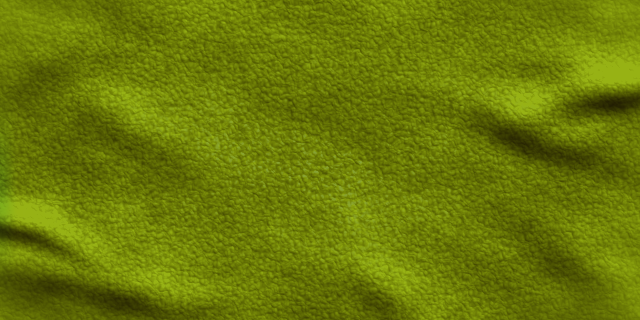
Give the GLSL for this texture, as a WebGL 2 fragment shader.

```glsl
#version 300 es
precision highp float;
// Rumpled yellow-green fleece: nubbly pile over soft diagonal folds.

uniform vec2 u_resolution;
out vec4 outColor;

const vec3 SHADOW = vec3(0.19, 0.19, 0.0);
const vec3 LIT = vec3(0.55, 0.645, 0.0);
const vec3 SHEEN = vec3(0.53, 0.64, 0.24);
const vec3 COOL = vec3(0.18, 0.46, 0.12);
const vec2 LIGHT_DIR = vec2(0.45, 0.89);
const float BASE_TONE = 0.69;
const float NUB_DENSITY = 66.0;
const float FINE_DENSITY = 112.0;
const float NUB_BLEND = 8.0;
const float NUB_TILT = 0.44;
const float FINE_TILT = 0.28;
const float NUB_CREASE = 0.26;
const float CLUMP_AMOUNT = 0.15;
const float BROAD_AMOUNT = 0.32;
const float RIDGE_AMOUNT = 0.60;

// Folds: centre x, centre y, angle, half length; then width, strength.
const int FOLD_COUNT = 9;
const vec4 FOLD_PLACE[FOLD_COUNT] = vec4[](
  vec4(1.92, 0.675, 0.22, 0.24), vec4(1.64, 0.570, -0.38, 0.28),
  vec4(0.05, 0.25, -0.36, 0.19), vec4(0.25, 0.075, -0.12, 0.38),
  vec4(0.16, 0.75, 0.50, 0.20), vec4(1.18, 0.05, -0.75, 0.17),
  vec4(1.80, 0.13, -0.70, 0.22), vec4(0.38, 0.57, -0.60, 0.25),
  vec4(1.65, 0.76, -0.10, 0.22));
const vec2 FOLD_SHAPE[FOLD_COUNT] = vec2[](
  vec2(0.044, 0.85), vec2(0.044, 0.55), vec2(0.036, 0.95),
  vec2(0.044, 0.60), vec2(0.055, 0.28), vec2(0.056, 0.38),
  vec2(0.062, 0.36), vec2(0.056, 0.24), vec2(0.042, 0.28));

vec2 hash2(vec2 p) {
  vec3 q = fract(p.xyx * vec3(0.1031, 0.1030, 0.0973));
  q += dot(q, q.yzx + 33.33);
  return fract((q.xx + q.yz) * q.zy);
}

float cornerSlope(vec2 cell, vec2 offset) {
  float angle = 6.2832 * hash2(cell + 71.0).x;
  return dot(vec2(cos(angle), sin(angle)), offset);
}

float gradientNoise(vec2 p) {
  vec2 i = floor(p), f = fract(p);
  vec2 u = f * f * f * (f * (f * 6.0 - 15.0) + 10.0);
  vec2 e = vec2(1.0, 0.0);
  return mix(mix(cornerSlope(i, f), cornerSlope(i + e, f - e), u.x),
             mix(cornerSlope(i + e.yx, f - e.yx), cornerSlope(i + 1.0, f - 1.0), u.x), u.y);
}

vec2 rotate(vec2 p, float angle) {
  float c = cos(angle), s = sin(angle);
  return vec2(c * p.x + s * p.y, c * p.y - s * p.x);
}

// Blended domes of uneven size: x = slope toward the light, y = height.
vec2 nubs(vec2 p, vec2 light) {
  vec2 cell = floor(p);
  float total = 0.0, slope = 0.0;
  for (int y = -1; y <= 1; y++) {
    for (int x = -1; x <= 1; x++) {
      vec2 c = cell + vec2(x, y);
      vec2 offset = p - c - hash2(c);
      float size = 0.35 + 1.3 * hash2(c + 137.0).x;
      float weight = size * exp(-NUB_BLEND * dot(offset, offset));
      total += weight;
      slope += weight * dot(offset, light);
    }
  }
  return vec2(slope / (total + 0.06), log(total + 0.06) / NUB_BLEND);
}

// Each fold is a dark valley with a lit ridge above it.
float foldShading(vec2 p) {
  float shade = 0.0;
  for (int i = 0; i < FOLD_COUNT; i++) {
    vec4 place = FOLD_PLACE[i];
    vec2 q = rotate(p - place.xy, place.z);
    float along = q.x / place.w;
    float across = q.y / FOLD_SHAPE[i].x;
    float valley = exp(-across * across);
    float ridge = exp(-0.45 * (across - 2.1) * (across - 2.1));
    shade += FOLD_SHAPE[i].y * exp(-along * along) * (RIDGE_AMOUNT * ridge - valley);
  }
  return shade;
}

void main() {
  vec2 p = gl_FragCoord.xy / u_resolution.y;
  vec2 centred = gl_FragCoord.xy / u_resolution - 0.5;

  // Cloth relief
  vec2 bend = vec2(gradientNoise(p * 3.0), gradientNoise(p * 3.0 + 19.0));
  float folds = foldShading(p + 0.055 * bend);
  float broad = gradientNoise(rotate(p, -0.4) * vec2(1.7, 4.5) + 5.0)
              + 0.6 * gradientNoise(rotate(p, -0.25) * vec2(4.5, 10.0))
              + 0.35 * gradientNoise(rotate(p, 0.2) * vec2(10.0, 17.0));
  float middle = exp(-dot(centred, centred) * 14.0);
  float relief = BASE_TONE + folds + BROAD_AMOUNT * broad * (1.0 - 0.4 * middle);

  // Pile, crisp in the middle and softer toward the sides
  vec2 wobble = vec2(gradientNoise(p * 38.0), gradientNoise(p * 38.0 + 43.0));
  vec2 nub = nubs(p * NUB_DENSITY + 0.4 * wobble, LIGHT_DIR);
  vec2 fine = nubs(rotate(p, 0.6) * FINE_DENSITY + wobble.yx, rotate(LIGHT_DIR, 0.6));
  float clumps = 0.6 * gradientNoise(p * 26.0 + 8.0) + 0.7 * gradientNoise(p * 75.0);
  float pile = NUB_TILT * nub.x + FINE_TILT * fine.x + CLUMP_AMOUNT * clumps
             + NUB_CREASE * (nub.y + fine.y + 0.10);
  float focus = 1.0 - 0.5 * smoothstep(0.40, 0.62, length(centred * vec2(1.0, 0.8)));
  float tone = relief + pile * focus * clamp(relief + 0.45, 0.3, 1.15);

  // Dye, pale fibre tips and cool left edge
  float exposure = clamp(tone, -0.35, 1.12);
  vec3 color = mix(SHADOW, LIT, exposure);
  color.b = 0.008 + 0.05 * pow(max(exposure, 0.0), 3.0);
  float tips = smoothstep(0.64, 0.95, tone) * smoothstep(-0.1, 0.35, gradientNoise(p * 70.0 + 31.0));
  color = mix(color, SHEEN, 0.8 * middle * tips);
  float coolEdge = smoothstep(0.06, 0.0, p.x) * exp(-30.0 * (p.y - 0.4) * (p.y - 0.4));
  color = mix(color, COOL * (0.5 + 0.7 * tone), 0.3 * coolEdge);
  outColor = vec4(clamp(color, 0.0, 1.0), 1.0);
}
```
